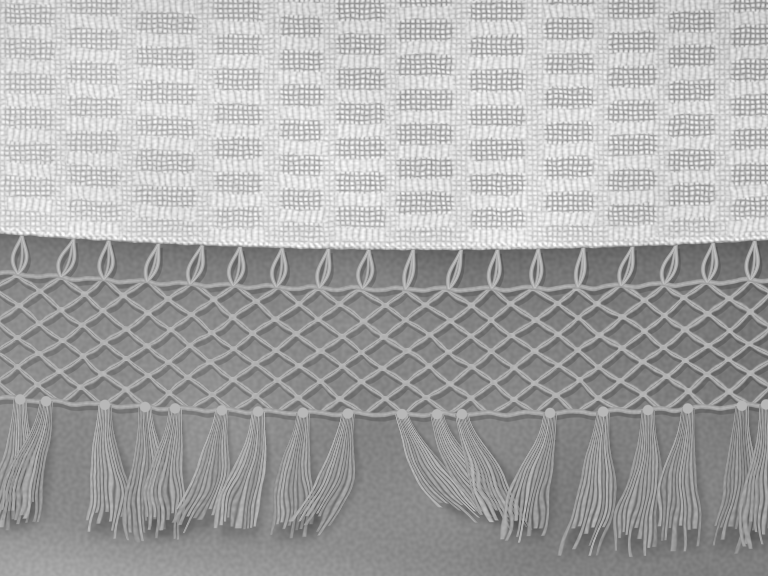
Give the GLSL for this texture, as a Shadertoy shader.

```glsl
const float PI = 3.14159265;
const vec2 MESH = vec2(0.0748, 0.0543);  // net diamond size
const float MESH_PHASE = 0.031;
const float LOOP_DROP = 0.068;           // hem to top of net
const float NET_DROP = 0.285;            // hem to bottom of net
const float WEAVE = 0.0088;              // plain weave pitch
const vec2 BLOCK = vec2(0.115, 0.060);
const float STRANDS = 4.5;               // strands per tassel half
const int TASSELS = 18;
const float ROOT[18] = float[](0.035, 0.08, 0.182, 0.252, 0.304, 0.385, 0.448, 0.526, 0.604,
    0.698, 0.759, 0.802, 0.955, 1.047, 1.125, 1.194, 1.288, 1.33);
const float LEAN[18] = float[](-0.02, -0.06, 0.0, 0.01, -0.03, -0.06, -0.04, -0.035, -0.07,
    0.13, 0.12, 0.10, -0.06, -0.04, -0.02, -0.03, -0.02, 0.0);

float px;

float hash(vec2 p) {
    p = fract(p * vec2(0.1031, 0.1137));
    p += dot(p, p.yx + 33.33);
    return fract((p.x + p.y) * p.x * 17.0);
}

vec2 gradient(vec2 cell) {
    float a = 2.0 * PI * hash(cell + 71.0);
    return vec2(cos(a), sin(a));
}

float gnoise(vec2 p) {
    vec2 i = floor(p), f = fract(p), u = f * f * (3.0 - 2.0 * f), e = vec2(1.0, 0.0);
    float low = mix(dot(gradient(i), f), dot(gradient(i + e), f - e), u.x);
    float high = mix(dot(gradient(i + e.yx), f - e.yx), dot(gradient(i + 1.0), f - 1.0), u.x);
    return mix(low, high, u.y);
}

float fill(float d) { return 1.0 - smoothstep(-px, px, d); }

float hemLine(float x) { return 0.566 + 0.05 * (x - 0.75) * (x - 0.75); }

// Plain weave blocks alternating with bands of long floats
float clothTone(vec2 p, float above) {
    vec2 q = vec2(p.x + 0.012 * sin(p.x * 11.0), above + 0.004 * gnoise(p * 14.0)) / BLOCK;
    float column = floor(q.x);
    q.y += 0.5 * mod(column, 2.0) + 0.2 * hash(vec2(column, 3.0));
    vec2 local = abs(fract(q) - 0.5) * BLOCK;
    vec2 e = local - vec2(mix(0.026, 0.038, hash(vec2(column, 8.0))), 0.006);
    float box = length(max(e, 0.0)) - 0.012;
    float inside = 1.0 - smoothstep(-0.003, 0.004, box + 0.004 * gnoise(p * 70.0));
    vec2 w = p / WEAVE + 0.35 * gnoise(p * 45.0);
    float plain = abs(sin(PI * w.x) * sin(PI * w.y));
    float floats = abs(sin(PI * (w.x * 0.8 + 0.25 * sin(w.y * 0.4))));
    float band = smoothstep(0.016, 0.021, local.y) * (1.0 - smoothstep(0.04, 0.052, local.x));
    float strength = mix(0.5, 1.0, smoothstep(0.0, 0.8, p.x)) * smoothstep(0.0, 0.07, above);
    float tone = mix(0.79 + 0.14 * mix(plain, floats, band), 0.64 + 0.32 * plain, inside * strength);
    tone += 0.10 * gnoise(p * vec2(150.0, 210.0)) + 0.04 * gnoise(p * 5.0);
    return tone - 0.05 * smoothstep(0.2, 0.45, above) - 0.03 * smoothstep(0.9, 1.33, p.x);
}

// Two families of paired threads crossing at knots: cover, tone
vec2 net(vec2 p, float below) {
    float inside = fill(LOOP_DROP - below) * fill(below - NET_DROP);
    vec2 q = vec2(p.x - MESH_PHASE, below - LOOP_DROP) / MESH;
    q += 0.14 * vec2(gnoise(p * 13.0), gnoise(p * 13.0 + 40.0));
    vec2 ab = vec2(q.x + q.y, q.x - q.y);
    vec2 d = abs(fract(ab + 0.5) - 0.5) / length(1.0 / MESH);
    vec2 bulge = sin(PI * ab.yx);
    bulge *= bulge;
    vec2 thick = 0.0032 + 0.0018 * bulge;
    vec2 cover = vec2(fill(d.x - thick.x), fill(d.y - thick.y)) * inside;
    vec2 tone = 0.69 - 0.13 * smoothstep(0.4, 1.0, d / thick)
        - 0.10 * bulge * (1.0 - smoothstep(0.0, 0.0014, d));
    vec2 res = vec2(max(cover.x, cover.y), mix(tone.x, tone.y, cover.y));
    res = mix(res, vec2(1.0, 0.70), fill(length(d) - 0.0055) * inside);
    float edge = below + 0.0025 * sin(p.x * 84.0);
    float border = min(abs(edge - LOOP_DROP), abs(edge - NET_DROP));
    return mix(res, vec2(1.0, 0.70 - 25.0 * border), fill(border - 0.0042));
}

// Teardrop loops hanging from the hem: cover, tone
vec2 hangingLoops(vec2 p, float below) {
    float q = (p.x - MESH_PHASE) / MESH.x + 0.4, id = floor(q);
    float t = clamp(below / LOOP_DROP, 0.0, 1.0);
    float x = (fract(q) - 0.4) * MESH.x - (1.0 - t) * mix(0.004, 0.022, hash(vec2(id, 5.0)));
    float open = mix(0.007, 0.013, hash(vec2(id, 9.0))) * sin(PI * pow(t, 1.3));
    float d = min(abs(abs(x) - open), abs(x - 0.35 * open) + 0.001);
    return vec2(fill(d - 0.0036) * fill(-below) * fill(below - LOOP_DROP), 0.76 - 45.0 * d);
}

float addTassel(float tone, vec2 p, int i) {
    float id = float(i), root = ROOT[i], lean = LEAN[i];
    float drop = 0.235 - 0.4 * max(abs(lean) - 0.02, 0.0) + 0.025 * smoothstep(0.9, 1.05, root);
    vec2 knot = vec2(root, hemLine(root) - NET_DROP);
    float t = (knot.y - p.y) / drop, down = clamp(t, 0.0, 1.1);
    float spread = smoothstep(0.0, 0.7, down);
    float centre = root + lean * pow(down, 1.35) + 0.009 * spread * sin(5.0 * down + id * 2.3);
    float wide = mix(0.011, 0.034, spread);
    float s = (p.x - centre) / wide;
    float shadow = 1.0 - smoothstep(0.6, 1.5, abs(s - 0.25));
    tone *= 1.0 - 0.2 * shadow * smoothstep(0.0, 0.15, t) * (1.0 - smoothstep(0.85, 1.05, t));
    // Separate wavy strands with ragged ends
    float q = s * STRANDS + 1.3 * spread * gnoise(vec2(s * 1.5 + id * 7.0, down * 4.0));
    float strand = floor(q), across = abs(fract(q) - 0.5);
    float end = 1.0 - 0.22 * hash(vec2(strand + 40.0, id));
    float inside = step(abs(strand + 0.5), STRANDS) * fill((t - end) * drop) * step(0.0, t);
    float blur = px * STRANDS / wide, gap = mix(0.52, 0.37, spread);
    float cover = inside * (1.0 - smoothstep(gap - blur, gap + blur, across));
    float yarn = 0.71 - 0.42 * across * across - 0.12 * hash(vec2(strand + 11.0, id + 20.0));
    yarn += 0.07 * gnoise(vec2(q * 2.0, t * 30.0)) - 0.05 * smoothstep(0.9, 1.3, p.x);
    return mix(mix(tone, yarn, cover), 0.72, fill(length(p - knot) - 0.009));
}

void mainImage(out vec4 fragColor, in vec2 fragCoord) {
    vec2 p = fragCoord / iResolution.y;
    px = 0.8 / iResolution.y;
    float below = hemLine(p.x) - p.y + 0.0025 * gnoise(vec2(p.x * 45.0, 2.0));

    // Felt ground with shade under the hem
    float tone = 0.55 - 0.06 * smoothstep(0.3, 1.33, p.x) + 0.06 * gnoise(p * 4.0);
    tone += 0.09 * (1.0 - smoothstep(0.0, 0.12, p.y + 0.1 * p.x)) + 0.05 * gnoise(p * 130.0);
    tone -= 0.13 * exp(-max(below, 0.0) * 22.0);

    // Net and loops with soft shadows
    vec2 lift = vec2(-0.004, 0.007);
    float above = below - lift.y;
    tone *= 1.0 - 0.17 * max(net(p + lift, above).x, hangingLoops(p + lift, above).x);
    vec2 mesh = net(p, below), loops = hangingLoops(p, below);
    tone = mix(tone, mesh.y + 0.05 * gnoise(p * 170.0), mesh.x);
    tone = mix(tone, loops.y, loops.x);
    for (int i = 0; i < TASSELS; i++) tone = addTassel(tone, p, i);

    // Cloth and its rolled hem
    float roll = 1.0 - smoothstep(0.0, 0.010, abs(below + 0.006));
    float cloth = clothTone(p, -below) + roll * (0.03 + 0.06 * sin((p.x + p.y) * 520.0));
    tone = mix(tone, cloth - 0.22 * smoothstep(-0.005, 0.0, below), fill(below));
    fragColor = vec4(vec3(clamp(tone, 0.0, 1.0)), 1.0);
}
```
